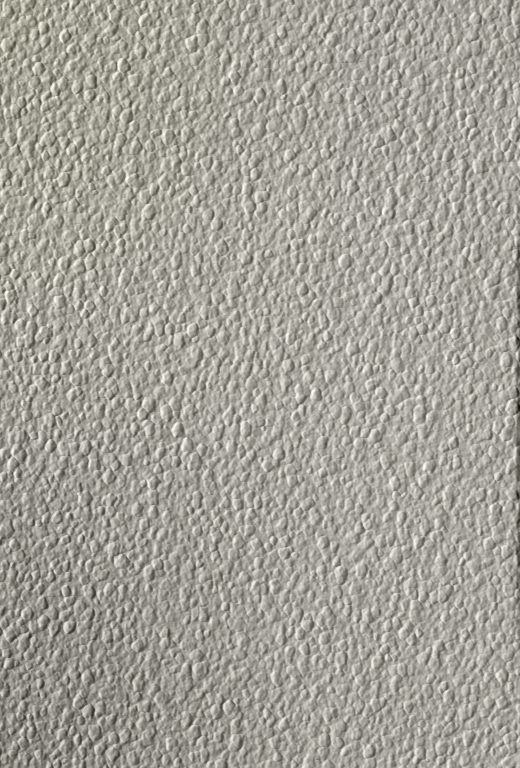
Give the GLSL for this texture, as a Shadertoy shader.

```glsl
#define GRAIN_DENSITY vec2(98.0, 80.0)
#define GRAIN_TILT 0.06
#define LIGHT_DIR vec2(-0.95, 0.31)
#define LIGHT_STEP 0.0015
#define RELIEF 0.215
#define MEAN_TONE 0.632
#define WARM_TINT vec3(0.004, -0.004, -0.038)

uint hashCell(vec2 cell) {
    uvec2 q = uvec2(ivec2(cell) + 4096);
    uint n = q.x * 1597334677u ^ q.y * 3812015801u;
    n = (n ^ (n >> 15)) * 2246822519u;
    n = (n ^ (n >> 13)) * 3266489917u;
    return n ^ (n >> 16);
}

vec2 hashGradient(vec2 cell) {
    float angle = float(hashCell(cell) & 65535u) / 65536.0 * 6.28319;
    return vec2(cos(angle), sin(angle));
}

// Position (xy), size (z) and strength (w) of one grain
vec4 hashGrain(vec2 cell) {
    uint n = hashCell(cell);
    return vec4(n & 255u, (n >> 8) & 255u, (n >> 16) & 255u, n >> 24) / 255.0;
}

float gradientNoise(vec2 p) {
    vec2 cell = floor(p), f = p - cell;
    vec2 w = f * f * f * (f * (f * 6.0 - 15.0) + 10.0);
    vec2 o = vec2(0.0, 1.0);
    float a = dot(hashGradient(cell), f);
    float b = dot(hashGradient(cell + o.yx), f - o.yx);
    float c = dot(hashGradient(cell + o.xy), f - o.xy);
    float d = dot(hashGradient(cell + o.yy), f - o.yy);
    return mix(mix(a, b, w.x), mix(c, d, w.x), w.y);
}

// Scattered round domes of uneven size
float grainDomes(vec2 p) {
    vec2 cell = floor(p);
    float height = 0.0;
    for (int j = -1; j <= 1; j++)
    for (int i = -1; i <= 1; i++) {
        vec2 id = cell + vec2(i, j);
        vec4 grain = hashGrain(id);
        vec2 d = p - id - grain.xy;
        float radius = mix(0.38, 0.85, grain.z * grain.z);
        float dome = max(0.0, 1.0 - dot(d, d) / (radius * radius));
        height = max(height, mix(0.25, 0.75, grain.w) * radius * 1.7 * dome * (1.6 - 0.6 * dome));
    }
    return height;
}

float plasterHeight(vec2 uv) {
    vec2 p = uv * GRAIN_DENSITY;
    p.x -= GRAIN_TILT * p.y;
    vec2 wobble = vec2(gradientNoise(p * 1.3 + 31.0), gradientNoise(p * 1.3 + 77.0));
    float rough = 0.30 * gradientNoise(p * 1.5 + 13.7) + 0.12 * gradientNoise(p * 3.0 + 51.3);
    return 0.75 * grainDomes(p + 0.3 * wobble) + rough;
}

// Broad falloff of the light across the wall
float wallLight(vec2 uv, float aspect) {
    float x = uv.x / aspect;
    float lowerLeft = (1.0 - smoothstep(0.0, 0.75, x)) * (1.0 - smoothstep(0.0, 0.7, uv.y));
    vec2 fromCentre = uv - vec2(0.45, 0.55);
    float centre = exp(-5.0 * dot(fromCentre, fromCentre));
    return 0.03 * centre - 0.095 * lowerLeft + 0.018 * gradientNoise(uv * 9.0);
}

void mainImage(out vec4 fragColor, in vec2 fragCoord) {
    vec2 uv = fragCoord / iResolution.y;
    float aspect = iResolution.x / iResolution.y;
    float x = uv.x / aspect;

    // Raking light: slope of the relief toward the lamp
    vec2 toLight = normalize(LIGHT_DIR) * LIGHT_STEP;
    float slope = plasterHeight(uv - toLight) - plasterHeight(uv + toLight);
    slope /= 2.0 * LIGHT_STEP * GRAIN_DENSITY.x;
    slope /= sqrt(1.0 + 0.2 * slope * slope);

    float relief = RELIEF * mix(1.12, 0.95, smoothstep(0.0, 0.6, x));
    float tone = MEAN_TONE + wallLight(uv, aspect) + relief * slope;

    // Worn dark rim along the right side
    float rim = aspect - 0.004 + 0.005 * gradientNoise(vec2(3.0, uv.y * 40.0));
    float rimSpan = smoothstep(0.1, 0.3, uv.y) * (1.0 - smoothstep(0.6, 0.8, uv.y));
    tone -= 0.28 * rimSpan * smoothstep(rim - 0.002, rim + 0.002, uv.x);

    // Faint yellow cast at the upper left
    float yellow = smoothstep(0.4, 1.0, uv.y) * (1.0 - smoothstep(0.0, 0.7, x));
    vec3 color = vec3(tone) + WARM_TINT - vec3(0.0, 0.0, 0.025) * yellow;
    fragColor = vec4(clamp(color, 0.0, 1.0), 1.0);
}
```
